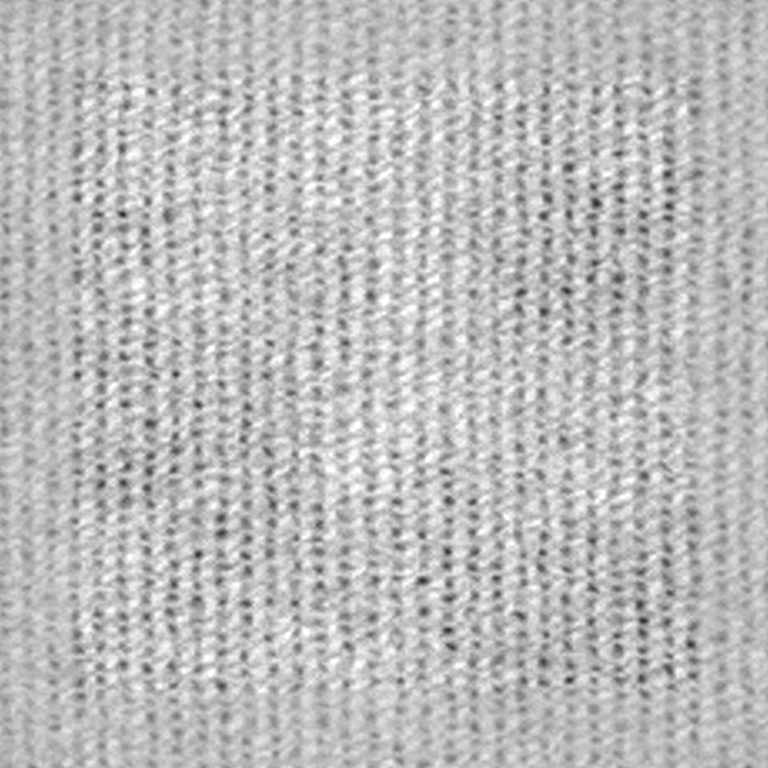
Give the GLSL for this texture, as a Shadertoy shader.

```glsl
// Pale grey knitted cloth: twisted upright ribs, dark gaps between stitches and a softer border.

const float TAU = 6.2831853;
const vec2 STITCHES = vec2(31.0, 48.0);   // ribs across, stitches down
const float STRAND_SLOPE = 0.65;          // rise of a strand over one rib width
const vec2 HOLE_SIZE = vec2(0.20, 0.31);  // in stitch units
const float BORDER = 0.098;
const vec3 GAP_COLOR = vec3(0.715);
const vec3 RIB_COLOR = vec3(0.815);
const vec3 CLOTH_COLOR = vec3(0.745);

float hash(vec2 p) {
    return fract(sin(dot(p, vec2(127.1, 311.7))) * 43758.5453);
}

// Value noise that wraps after "period" cells
float noise(vec2 uv, vec2 period) {
    vec2 p = uv * period;
    vec2 i = floor(p);
    vec2 f = fract(p);
    f = f * f * (3.0 - 2.0 * f);
    vec2 a = mod(i, period);
    vec2 b = mod(i + 1.0, period);
    return mix(mix(hash(a), hash(vec2(b.x, a.y)), f.x),
               mix(hash(vec2(a.x, b.y)), hash(b), f.x), f.y);
}

// Uneven pull of the yarn, in stitch units
vec2 yarnPull(vec2 uv) {
    vec2 broad = vec2(noise(uv, vec2(5.0, 4.0)), noise(uv + 0.37, vec2(6.0, 5.0)));
    vec2 fine = vec2(noise(uv, vec2(37.0, 53.0)), noise(uv + 0.61, vec2(41.0, 47.0)));
    return (broad - 0.5) * vec2(0.50, 1.0) + (fine - 0.5) * vec2(0.30, 0.50);
}

// Brightness of the slanted strands that twist around one rib
float ribStrands(vec2 p, float offset) {
    float along = p.y + offset - STRAND_SLOPE * (fract(p.x) - 0.5);
    float crown = 0.5 - 0.5 * cos(TAU * along);
    float tone = hash(vec2(floor(p.x), floor(along)) + 3.7);
    return crown * (0.09 + 0.10 * tone) - 0.08;
}

// Depth of the holes beside the ribs
float gapHoles(vec2 p, float offset) {
    vec2 q = vec2(p.x + 0.5, p.y + offset);
    vec2 d = (fract(q) - 0.5) / HOLE_SIZE;
    float depth = hash(floor(q) + 11.3);
    return exp(-dot(d, d)) * (0.07 + 0.24 * depth);
}

// Pale crosswise threads between the holes
float gapBridges(vec2 p, float offset) {
    float across = fract(p.x + 0.5) - 0.5;
    float wave = cos(TAU * (p.y + offset + 0.3 * across));
    return 0.05 * wave * exp(-across * across / 0.05);
}

// 1 inside the sharp centre, 0 in the faded border
float sharpCentre(vec2 uv) {
    vec2 edge = min(uv, 1.0 - uv);
    float wobble = 0.008 * (noise(uv, vec2(19.0)) - 0.5);
    return smoothstep(BORDER - 0.009, BORDER + 0.009, min(edge.x, edge.y) + wobble);
}

void mainImage(out vec4 fragColor, in vec2 fragCoord) {
    vec2 uv = fragCoord / iResolution.xy;
    vec2 p = uv * STITCHES + yarnPull(uv);

    // Ribs and gaps slip a little out of row
    float ribShift = 0.4 * hash(vec2(mod(floor(p.x), STITCHES.x), 5.0));
    float gapShift = 0.4 * hash(vec2(mod(floor(p.x + 0.5), STITCHES.x), 9.0));

    // Rounded rib over a flatter, darker gap
    float across = abs(fract(p.x) - 0.5);
    float width = 0.27 + 0.12 * (noise(uv, vec2(29.0, 41.0)) - 0.5);
    float rib = 1.0 - smoothstep(width - 0.16, width + 0.14, across);
    vec3 color = mix(GAP_COLOR, RIB_COLOR, rib);
    color += rib * ribStrands(p, ribShift);

    // Holes deepen in looser patches
    float looseness = 0.55 + 0.9 * noise(uv, vec2(7.0, 8.0));
    color -= gapHoles(p, gapShift) * looseness;
    color += gapBridges(p, gapShift);

    // Fibre grain and broad shading
    float fine = noise(uv, vec2(230.0, 250.0)) - 0.5;
    float coarse = noise(uv, vec2(120.0, 150.0)) - 0.5;
    color += 0.12 * fine + 0.17 * coarse;
    color += 0.07 * (noise(uv, vec2(4.0, 5.0)) - 0.5);
    color += 0.05 * (noise(uv, vec2(11.0, 13.0)) - 0.5);

    // The border loses contrast
    float contrast = mix(0.66, 1.06, sharpCentre(uv));
    color = mix(CLOTH_COLOR, color + 0.012, contrast);
    fragColor = vec4(clamp(color, 0.0, 1.0), 1.0);
}
```
